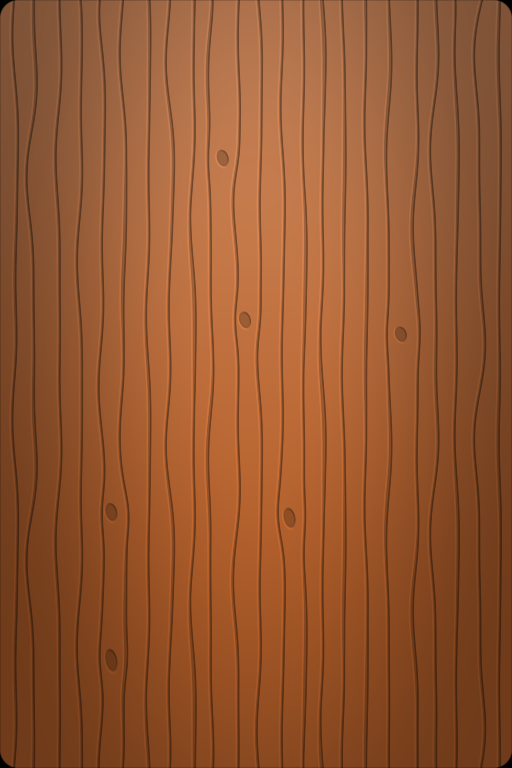
Reproduce this texture procedurally as a WebGL 1 fragment shader.

```glsl
precision highp float;
uniform vec2 u_resolution;

const float TAU = 6.28318;
const float SPACING = 0.0435;     // distance between grooves
const float GRAIN_PERIOD = 0.75;  // height over which the grain repeats
const float KNOT_CELL = 0.335;
const float CORNER = 0.036;
const vec3 TOP_WOOD = vec3(0.81, 0.53, 0.355);
const vec3 LOW_WOOD = vec3(0.71, 0.375, 0.165);

float hash(vec2 p) {
  vec3 q = fract(vec3(p.xyx) * 0.1031);
  q += dot(q, q.yzx + 33.33);
  return fract((q.x + q.y) * q.z);
}

// Soft band covering the interval from a to b
float band(float x, float a, float b, float blur) {
  return smoothstep(a - blur, a + blur, x) * (1.0 - smoothstep(b - blur, b + blur, x));
}

float roundedBox(vec2 p, vec2 halfSize, float radius) {
  vec2 q = abs(p) - halfSize + radius;
  return length(max(q, 0.0)) + min(max(q.x, q.y), 0.0) - radius;
}

// Layered sines, with phases and strength chosen per groove
float wobble(float y, float id) {
  float t = y * TAU / GRAIN_PERIOD;
  float phase = TAU * hash(vec2(id, 3.0));
  float strength = hash(vec2(id, 7.0));
  float wave = 0.55 * sin(t + phase) + 0.45 * sin(2.0 * t + phase * 2.7)
             + 0.2 * sin(3.0 * t + phase * 4.1);
  return wave * mix(0.003, 0.0125, strength * strength);
}

// Knot of one cell: centre in xy, presence in z
vec3 knotIn(vec2 cell) {
  vec2 jitter = vec2(hash(cell + 11.0), hash(cell + 29.0));
  vec2 centre = (cell + mix(vec2(0.3), vec2(0.7), jitter)) * KNOT_CELL;
  centre.x = floor(centre.x / SPACING + 0.5) * SPACING;
  return vec3(centre, step(hash(cell + 53.0), 0.5));
}

// Brightness change of one groove: lit left lip, shaded bed, dark right wall
float groove(vec2 p, float id, vec3 knot, float blur) {
  float x = (id + 0.5 + 0.3 * (hash(vec2(id, 1.0)) - 0.5)) * SPACING;
  vec2 away = vec2(x, p.y) - knot.xy;
  float push = exp(-pow(away.x / 0.035, 2.0) - pow(away.y / 0.055, 2.0));
  x += wobble(p.y, id) + sign(away.x) * 0.008 * push * knot.z;
  float swell = max(0.0, sin(p.y * TAU / GRAIN_PERIOD + id * 2.4));
  float width = 0.0048 + 0.0035 * swell * hash(vec2(id, 5.0));
  float d = p.x - x;
  return 0.10 * band(d, -0.0035, -0.0005, blur)
       - 0.17 * band(d, 0.0, width, blur)
       - 0.23 * band(d, width - 0.003, width, blur);
}

// Brightness change of an oval dent and its bevelled rim
float knotShade(vec2 p, vec3 knot, vec2 cell, float blur) {
  vec2 q = p - knot.xy;
  q.x += q.y * 0.15;
  vec2 radius = vec2(0.0115, mix(0.014, 0.022, hash(cell + 71.0)));
  float d = (length(q / radius) - 1.0) * radius.x;
  float side = clamp((q.x + 0.4 * q.y) / radius.x, -1.0, 1.0);
  float bed = 1.0 - smoothstep(-blur, blur, d);
  float rim = band(d, -0.003, 0.0, blur);
  float lip = band(d, 0.0, 0.003, blur);
  return knot.z * (-0.19 * bed - 0.2 * rim * max(side, 0.15)
                   + 0.1 * lip * max(-side, 0.0));
}

void main() {
  vec2 uv = gl_FragCoord.xy / u_resolution;
  vec2 p = gl_FragCoord.xy / u_resolution.x;
  float pixel = 1.0 / u_resolution.x;
  float blur = max(0.0008, 0.6 * pixel);

  // Warm vertical gradient with an oval vignette
  vec3 color = mix(LOW_WOOD, TOP_WOOD, smoothstep(0.15, 1.05, uv.y));
  float edge = length((uv - vec2(0.5, 0.55)) * vec2(2.0, 1.3));
  color *= 1.0 - 0.38 * smoothstep(0.15, 1.1, edge);

  // Grooves and knots
  vec2 cell = floor(p / KNOT_CELL);
  vec3 knot = knotIn(cell);
  float shade = knotShade(p, knot, cell, blur);
  float column = floor(p.x / SPACING);
  for (int i = -1; i <= 1; i++) {
    shade += groove(p, column + float(i), knot, blur);
  }
  color *= 1.0 + max(shade, -0.42);

  // Rounded board on black
  vec2 halfSize = 0.5 * u_resolution / u_resolution.x;
  float board = roundedBox(p - halfSize, halfSize, CORNER);
  color *= 1.0 - smoothstep(-pixel, pixel, board);
  gl_FragColor = vec4(color, 1.0);
}
```
